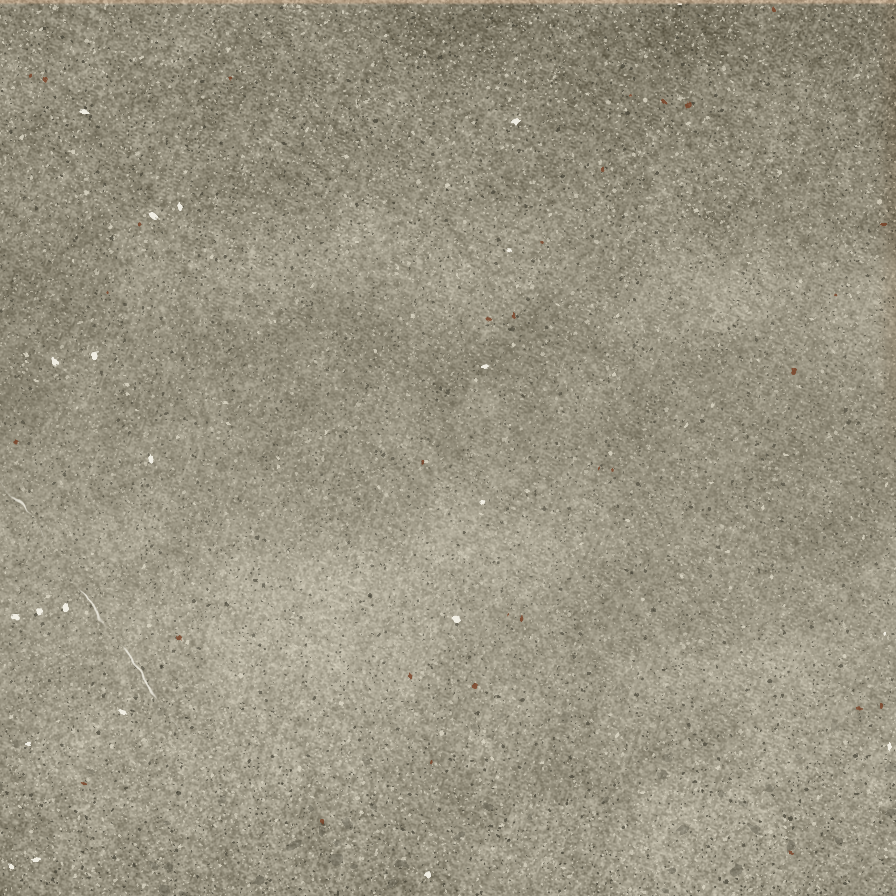
Write a Shadertoy shader that draws this texture.

```glsl
// Fine-grained grey-beige sandstone slab: broad soft tonal bands under sharp grain,
// with layers of scattered pale, dark, white and rust flecks on jittered grids,
// and a few thin broken mineral veins.

const vec3 STONE = vec3(0.609, 0.588, 0.517);
const vec3 PALE  = vec3(0.86, 0.84, 0.77);
const vec3 DARK  = vec3(0.27, 0.26, 0.21);
const vec3 WHITE = vec3(0.96, 0.95, 0.91);
const vec3 RUST  = vec3(0.48, 0.25, 0.14);
const vec3 EDGE  = vec3(0.76, 0.66, 0.55);
const float FINE_GRAIN = 0.17;
const float MID_GRAIN = 0.10;
const float COARSE_GRAIN = 0.07;
const float BAND_CONTRAST = 0.17;
const float CLOUD_CONTRAST = 0.09;
const float VEIN_WIDTH = 0.0009;

float hash(vec2 p) {
    return fract(sin(dot(p, vec2(127.1, 311.7))) * 43758.5453);
}

float noise(vec2 p) {
    vec2 i = floor(p), f = fract(p);
    f = f * f * (3.0 - 2.0 * f);
    return mix(mix(hash(i), hash(i + vec2(1, 0)), f.x),
               mix(hash(i + vec2(0, 1)), hash(i + vec2(1, 1)), f.x), f.y);
}

float fbm(vec2 p) {
    float sum = 0.0, amp = 0.5;
    for (int i = 0; i < 4; i++) {
        sum += amp * noise(p);
        p = p * 2.03 + 17.3;
        amp *= 0.5;
    }
    return sum / 0.9375;
}

mat2 rotate(float a) {
    return mat2(cos(a), sin(a), -sin(a), cos(a));
}

// Coverage of irregular flecks; each one stays inside its own grid cell.
float flecks(vec2 uv, float cells, float density, float size, float seed) {
    vec2 p = rotate(seed) * uv * cells + seed * 13.7;
    vec2 id = floor(p);
    float radius = size * mix(0.4, 1.0, hash(id + seed));
    vec2 jitter = vec2(hash(id + 3.1), hash(id + 7.7)) - 0.5;
    vec2 d = fract(p) - 0.5 - jitter * (1.0 - 2.0 * size);
    d = rotate(6.283 * hash(id + 11.9)) * d;
    d.y *= mix(1.0, 2.0, hash(id + 19.3));
    float wobble = 0.8 * radius * (noise(d * 1.6 / radius + id * 7.0) - 0.5);
    float soft = 0.6 * cells / iResolution.y;
    float present = step(hash(id + 23.5 + seed), density);
    return present * (1.0 - smoothstep(-soft, soft, length(d) + wobble - radius));
}

// Thin wavering line from a to b, broken into dashes.
float vein(vec2 uv, vec2 a, vec2 b) {
    vec2 q = uv + 0.012 * (vec2(noise(uv * 28.0), noise(uv * 28.0 + 40.0)) - 0.5);
    q += 0.004 * (vec2(noise(uv * 120.0), noise(uv * 120.0 + 9.0)) - 0.5);
    vec2 ab = b - a;
    float t = clamp(dot(q - a, ab) / dot(ab, ab), 0.0, 1.0);
    float d = length(q - a - ab * t);
    float strength = smoothstep(0.30, 0.75, noise(uv * 34.0 + 5.0));
    float soft = 0.8 / iResolution.y;
    return strength * (1.0 - smoothstep(-soft, soft, d - VEIN_WIDTH * (0.3 + strength)));
}

void mainImage(out vec4 fragColor, in vec2 fragCoord) {
    vec2 uv = fragCoord / iResolution.xy;

    // Broad bands: darker top and middle, lighter lower half
    float tilt = uv.y + 0.10 * (uv.x - 0.5);
    float tone = 0.050 - 0.105 * smoothstep(0.32, 0.58, tilt);
    tone += 0.050 * exp(-pow((tilt - 0.70) / 0.07, 2.0));
    tone -= 0.035 * smoothstep(0.88, 1.0, uv.y);
    tone -= 0.040 * smoothstep(0.22, 0.0, uv.y);
    tone += BAND_CONTRAST * (fbm(rotate(-0.25) * uv * vec2(3.0, 7.0) + 4.0) - 0.5);
    tone += CLOUD_CONTRAST * (fbm(uv * 20.0) - 0.5);

    // Grain, stronger towards the top and bottom
    float rough = mix(0.90, 1.15, smoothstep(0.1, 0.45, abs(uv.y - 0.45)));
    float grain = FINE_GRAIN * (noise(rotate(0.35) * uv * 480.0) - 0.5);
    grain += MID_GRAIN * (noise(rotate(0.8) * uv * 290.0) - 0.5);
    grain += COARSE_GRAIN * (noise(rotate(1.2) * uv * 130.0) - 0.5);
    vec3 color = STONE + tone + grain * rough;

    // Small crisp flecks in three sizes, the larger ones rarer
    for (int i = 0; i < 3; i++) {
        float k = float(i);
        float cells = 230.0 / (1.0 + 0.5 * k);
        float density = 0.17 / (1.0 + 1.8 * k);
        color = mix(color, PALE, 0.62 * rough * flecks(uv, cells, density, 0.32, 0.4 + k));
        color = mix(color, DARK, 0.66 * rough * flecks(uv, cells * 0.93, density * 0.75, 0.30, 4.7 + k));
    }

    // Rare larger grains: dull pebbles near the base, rust and white chips
    float base = smoothstep(0.32, 0.05, uv.y);
    color = mix(color, DARK, 0.35 * base * flecks(uv, 42.0, 0.10, 0.34, 8.2));
    color = mix(color, RUST, 0.80 * flecks(uv, 56.0, 0.010, 0.22, 9.6));
    color = mix(color, PALE, 0.85 * flecks(uv, 92.0, 0.025, 0.28, 10.9));
    color = mix(color, WHITE, 0.95 * flecks(uv, 38.0, 0.011, 0.19, 12.3));

    // Pale veins in the lower corners
    float veins = vein(uv, vec2(0.0, 0.47), vec2(0.21, 0.17));
    veins = max(veins, vein(uv, vec2(0.275, 0.14), vec2(0.30, 0.03)));
    veins = max(veins, vein(uv, vec2(0.93, 0.015), vec2(1.0, 0.06)));
    color = mix(color, WHITE, 0.8 * veins);

    // Warm stain on the right and a thin bare strip along the top
    float stain = smoothstep(0.975, 1.0, uv.x) * smoothstep(0.4, 0.65, uv.y);
    color *= 1.0 - stain * vec3(0.07, 0.10, 0.13);
    color = mix(color, EDGE + grain, 0.8 * smoothstep(0.994, 0.998, uv.y));

    fragColor = vec4(clamp(color, 0.0, 1.0), 1.0);
}
```
